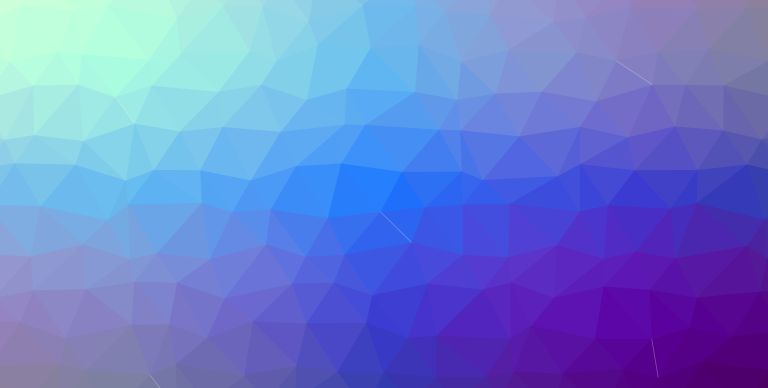
Reproduce this background procedurally as a Shadertoy shader.

```glsl
// Low-poly field of flat triangles shaded from mint through blue to deep violet.

const vec2 PITCH = vec2(0.122, 0.102);    // lattice spacing, in canvas heights
const vec2 ANCHOR = vec2(1.036, 0.557);   // position of lattice node (0, 0)
const vec2 JITTER = vec2(0.29, 0.22);     // node displacement, in lattice cells
const float SEAM_WIDTH = 0.0026;
const float SEAM_LIGHT = 0.22;
const float SEAM_PERIOD = 37.0;           // one cell in this many has a pale seam

const int LAST_STOP = 6;
const vec3 PALETTE[7] = vec3[7](
    vec3(0.80, 1.00, 0.85),   // pale mint
    vec3(0.67, 1.00, 0.88),   // aqua
    vec3(0.48, 0.75, 0.93),   // sky
    vec3(0.10, 0.46, 1.00),   // vivid blue
    vec3(0.36, 0.22, 0.80),   // indigo
    vec3(0.36, 0.00, 0.64),   // violet
    vec3(0.29, 0.00, 0.38));  // dark plum

vec3 palette(float t) {
    float s = clamp(t, 0.0, 1.0) * float(LAST_STOP);
    int i = min(int(s), LAST_STOP - 1);
    return mix(PALETTE[i], PALETTE[i + 1], s - float(i));
}

// The same ramp runs left to right and top to bottom, in equal parts.
vec3 fieldColor(vec2 p, float aspect) {
    return 0.5 * (palette(p.x / aspect) + palette(1.0 - p.y));
}

// Sheared lattice node, displaced by sines with a quadratic phase.
vec2 node(vec2 q) {
    float ab = q.x * q.y;
    vec2 phase = q.x * vec2(1.7, 0.9) + q.y * vec2(2.3, 1.7)
               + q.x * q.x * vec2(0.3, 2.2) + q.y * q.y * vec2(-1.0, -1.4)
               + ab * vec2(1.8, -0.5);
    vec2 lattice = vec2(q.x + 0.5 * q.y, q.y);
    return ANCHOR + PITCH * (lattice + JITTER * sin(phase));
}

// Signed distance to the line a-b, positive on its left.
float edgeDistance(vec2 p, vec2 a, vec2 b) {
    vec2 along = normalize(b - a);
    vec2 offset = p - a;
    return along.x * offset.y - along.y * offset.x;
}

void mainImage(out vec4 fragColor, in vec2 fragCoord) {
    float aspect = iResolution.x / iResolution.y;
    float pixel = 1.0 / iResolution.y;
    vec2 p = fragCoord * pixel;

    vec2 grid = (p - ANCHOR) / PITCH;
    vec2 home = floor(vec2(grid.x - 0.5 * grid.y, grid.y));

    // Blend nearby triangles by their smoothed coverage.
    vec3 sum = vec3(0.0);
    float total = 0.0;
    for (int j = -1; j <= 1; j++)
    for (int i = -1; i <= 1; i++) {
        vec2 q = home + vec2(i, j);
        float seamed = 1.0 - step(0.5, mod(dot(q, vec2(3.0, 7.0)) + 14.0, SEAM_PERIOD));

        // Each cell holds two triangles sharing the diagonal b-c.
        for (int side = 0; side < 2; side++) {
            float s = float(side);
            vec2 a = node(q + s);
            vec2 b = node(q + vec2(1.0 - s, s));
            vec2 c = node(q + vec2(s, 1.0 - s));

            float diagonal = edgeDistance(p, b, c);
            float inside = min(diagonal, min(edgeDistance(p, a, b), edgeDistance(p, c, a)));
            float cover = clamp(0.5 + inside / pixel, 0.0, 1.0);

            vec3 color = fieldColor((a + b + c) / 3.0, aspect);
            float seam = seamed * (1.0 - smoothstep(0.0, SEAM_WIDTH, abs(diagonal)));
            sum += cover * mix(color, vec3(1.0), SEAM_LIGHT * seam);
            total += cover;
        }
    }
    fragColor = vec4(sum / max(total, 0.001), 1.0);
}
```
